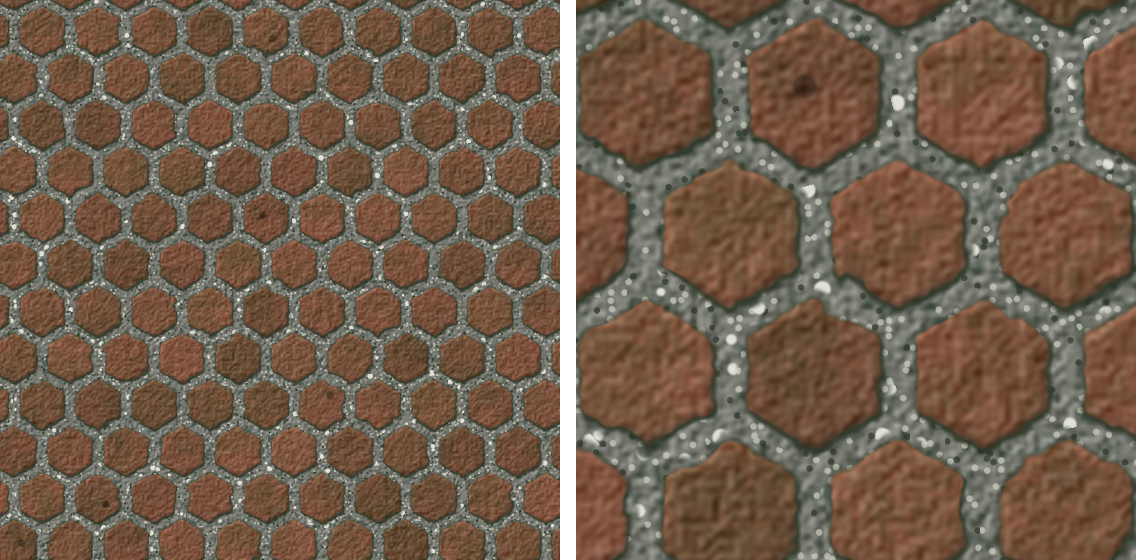
Left, the full canvas; right, a detail of the centre.
Reproduce this texture procedurally as a three.js fragment shader.

```glsl
// Worn brick-red hexagonal pavers set in gritty grey mortar, 10 across and 12 rows down.
// A staggered lattice of rounded hexagon distances gives the tiles; wrapping value noise
// and cellular noise add chipped rims, embossed grain, stains and pale pebbles.
varying vec2 vUv;

const vec2 GRID = vec2(10.0, 12.0);   // columns, rows
const float APOTHEM = 0.388;          // flat-side radius, in column pitches
const float ROUNDING = 0.07;
const vec3 TILE_RED = vec3(0.50, 0.325, 0.245);
const vec3 TILE_OLIVE = vec3(0.375, 0.29, 0.195);
const vec3 MORTAR_LIGHT = vec3(0.48, 0.485, 0.455);
const vec3 MORTAR_DARK = vec3(0.34, 0.375, 0.33);
const vec3 SHADOW = vec3(0.16, 0.20, 0.14);
const vec3 PEBBLE = vec3(0.80, 0.80, 0.75);

float hash(vec2 p) { return fract(sin(dot(p, vec2(127.1, 311.7))) * 43758.54); }
vec2 hash2(vec2 p) { return vec2(hash(p), hash(p + 37.3)); }

// Value noise with n lattice cells across, wrapping at the borders
float noise(vec2 uv, float n) {
  vec2 p = uv * n;
  vec2 f = fract(p);
  f = f * f * (3.0 - 2.0 * f);
  vec2 a = mod(floor(p), n);
  vec2 b = mod(floor(p) + 1.0, n);
  return mix(mix(hash(a), hash(vec2(b.x, a.y)), f.x),
             mix(hash(vec2(a.x, b.y)), hash(b), f.x), f.y);
}

// Slope of the noise towards the light at upper left
float emboss(vec2 uv, float n) {
  return noise(uv, n) - noise(uv + vec2(-0.6, 0.6) / n, n);
}

// Wrapping cellular noise: distance to the nearest point and its random id
vec2 cellular(vec2 uv, float n) {
  vec2 p = uv * n;
  vec2 best = vec2(9.0, 0.0);
  for (int y = -1; y <= 1; y++) {
    for (int x = -1; x <= 1; x++) {
      vec2 c = floor(p) + vec2(float(x), float(y));
      vec2 w = mod(c, n);
      float d = length(c + 0.15 + 0.7 * hash2(w) - p);
      if (d < best.x) best = vec2(d, hash(w + 11.7));
    }
  }
  return best;
}

// Signed distance to a rounded hexagon standing on a corner
float hexagon(vec2 p, float apothem, float rounding) {
  vec2 k = vec2(-0.8660, 0.5);
  float r = apothem - rounding;
  p = abs(p.yx);
  p -= 2.0 * min(dot(k, p), 0.0) * k;
  p -= vec2(clamp(p.x, -0.57735 * r, 0.57735 * r), r);
  return length(p) * sign(p.y) - rounding;
}

// Offset from the nearest tile centre (xy) and its wrapped lattice id (zw)
vec4 nearestTile(vec2 uv) {
  vec2 q = uv * GRID;
  vec4 best = vec4(9.0);
  for (int j = 0; j < 2; j++) {
    float row = floor(q.y - 0.33) + float(j);
    float phase = 0.25 + 0.5 * mod(row, 2.0);
    float col = floor(q.x - phase + 0.5);
    vec2 local = q - vec2(col + phase, row + 0.33);
    local.y *= GRID.x / GRID.y;
    if (dot(local, local) < dot(best.xy, best.xy))
      best = vec4(local, mod(vec2(col, row), GRID));
  }
  return best;
}

// Mortar: fine grit with pale pebbles gathered along the middle of the joints
vec3 mortarColor(vec2 uv, float d) {
  float grit = 0.55 * noise(uv, 250.0) + 0.45 * noise(uv, 130.0);
  vec3 color = mix(MORTAR_DARK, MORTAR_LIGHT, smoothstep(0.2, 0.65, grit + d));
  color += 0.20 * emboss(uv, 240.0);
  vec2 grain = cellular(uv, 190.0);
  float speck = smoothstep(0.5, 0.25, grain.x);
  color = mix(color, PEBBLE, 0.75 * step(0.86, grain.y) * speck);
  color = mix(color, SHADOW, 0.7 * step(grain.y, 0.07) * speck);
  vec2 coarse = cellular(uv, 90.0);
  float size = 0.2 + 0.25 * fract(coarse.y * 57.0);
  float stone = step(0.87, coarse.y) * smoothstep(size + 0.1, size - 0.1, coarse.x);
  return mix(color, PEBBLE + 0.08, stone * smoothstep(0.04, 0.09, d));
}

// Tile face: per-tile tint, blotches, embossed grain, a rare round stain and lit rims
vec3 tileColor(vec2 uv, vec2 local, vec2 id, float d) {
  float blotch = 0.6 * noise(uv, 24.0) + 0.4 * noise(uv, 70.0);
  float olive = 0.42 + 0.5 * (hash(id + 3.1) - 0.5) + 1.1 * (blotch - 0.5);
  olive += 0.5 * (noise(uv, 220.0) - 0.5);
  vec3 color = mix(TILE_RED, TILE_OLIVE, clamp(olive, 0.0, 1.0));
  color *= 0.95 + 0.12 * hash(id + 8.4);
  color += 0.13 * emboss(uv, 230.0) + 0.07 * emboss(uv, 110.0);
  float spot = length(local - 0.35 * (hash2(id + 5.0) - 0.5));
  color *= 1.0 - 0.35 * step(0.94, hash(id + 21.0)) * smoothstep(0.085, 0.05, spot);
  float slope = dot(normalize(local + 0.0001), vec2(-0.5, 0.866));
  return color * (1.0 + 0.22 * slope * smoothstep(-0.06, -0.01, d));
}

void main() {
  vec4 tile = nearestTile(vUv);
  float wear = 0.028 * (noise(vUv, 90.0) - 0.5) + 0.02 * (noise(vUv, 200.0) - 0.5);
  wear += 0.045 * smoothstep(0.72, 0.95, noise(vUv, 44.0));
  float d = hexagon(tile.xy, APOTHEM, ROUNDING) + wear;
  float dropped = hexagon(tile.xy + vec2(-0.012, 0.028), APOTHEM, ROUNDING) + wear;
  // Mortar darkens beside each tile, most of all below it
  vec3 mortar = mix(mortarColor(vUv, d), SHADOW, 0.45 * smoothstep(0.045, 0.0, d));
  mortar = mix(mortar, SHADOW, 0.8 * smoothstep(0.035, -0.015, dropped));
  vec3 face = tileColor(vUv, tile.xy, tile.zw, d);
  gl_FragColor = vec4(mix(face, mortar, smoothstep(-0.018, 0.018, d)), 1.0);
}
```
